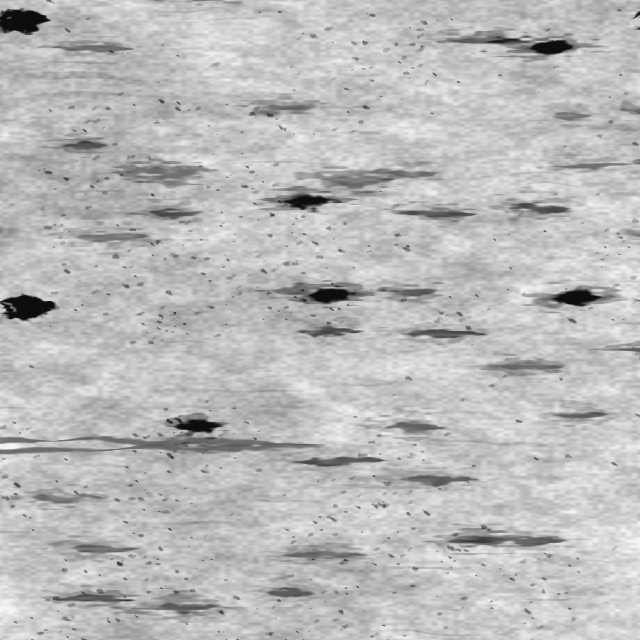
Write a Shadertoy shader that draws this texture.

```glsl
#define BARK_TONE 0.768
#define CONTRAST 1.0
#define LENTICEL_GRID vec2(5.0, 10.0)
#define LENTICEL_SHARE 0.64
#define SPECK_GRID vec2(75.0, 90.0)
#define SPECK_SHARE 0.13
#define CRACK_HEIGHT 0.305
#define CRACK_END 0.52
#define KNOT_START vec2(0.036, 0.52)
#define KNOT_SPACING 0.445

float hash(vec2 p) {
    vec3 q = fract(vec3(p.xyx) * 0.1031);
    q += dot(q, q.yzx + 33.33);
    return fract((q.x + q.y) * q.z);
}

vec2 hash2(vec2 p) {
    return vec2(hash(p + 17.3), hash(p + 61.7));
}

float noise(vec2 p) {
    vec2 i = floor(p), f = fract(p);
    f = f * f * (3.0 - 2.0 * f);
    return mix(mix(hash(i), hash(i + vec2(1, 0)), f.x),
               mix(hash(i + vec2(0, 1)), hash(i + vec2(1, 1)), f.x), f.y);
}

// Signed noise of three octaves
float fbm(vec2 p) {
    float sum = 0.0, amp = 0.55;
    for (int i = 0; i < 3; i++) {
        sum += amp * (noise(p) - 0.5);
        p = p * 2.03 + 19.7;
        amp *= 0.55;
    }
    return sum;
}

// Pale surface: clouds, horizontal fibres and fine grain
float barkTone(vec2 p) {
    vec2 w = p + 0.02 * vec2(fbm(p * 7.0), fbm(p * 7.0 + 40.0));
    float tone = 0.17 * fbm(w * vec2(3.0, 5.0) + 5.0);
    tone += 0.20 * fbm(w * vec2(11.0, 24.0) + 11.0);
    tone += 0.19 * fbm(w * vec2(28.0, 95.0) + 23.0);
    tone += 0.13 * (noise(p * vec2(115.0, 240.0)) - 0.5);
    tone += 0.04 * (p.x - 0.5);
    float streak = noise(w * vec2(7.0, 120.0) + 71.0);
    tone -= 0.14 * smoothstep(0.80, 0.97, streak) * noise(p * 9.0);
    float peel = fbm(w * vec2(8.0, 20.0) + 90.0);
    tone += 0.13 * smoothstep(0.16, 0.32, peel) * smoothstep(0.8, 0.1, p.x);
    return BARK_TONE + CONTRAST * tone;
}

// Spindle coverage: 1 inside, ragged and soft towards the rim
float spindle(vec2 q, vec2 size, float ragged) {
    float d = abs(q.y) / size.y - 1.0 + q.x * q.x / (size.x * size.x);
    return smoothstep(0.45, -0.35, d + ragged);
}

// Scattered horizontal lenticels, a few of them open and black
float addLenticels(float tone, vec2 p) {
    vec2 home = floor(p * LENTICEL_GRID);
    float fibre = noise(p * vec2(45.0, 260.0)) - 0.5;
    float rough = noise(p * vec2(110.0, 190.0) + 8.0) - 0.5;
    for (int y = -1; y <= 1; y++)
    for (int x = -1; x <= 1; x++) {
        vec2 cell = home + vec2(x, y);
        if (hash(cell + 3.1) > LENTICEL_SHARE) continue;
        vec2 r = hash2(cell), s = hash2(cell + 140.0);
        vec2 q = p - (cell + 0.15 + 0.7 * r) / LENTICEL_GRID;
        q.y += 0.006 * (noise(vec2(p.x * 22.0, s.x * 90.0)) - 0.5);
        float open = step(0.86, s.y);
        vec2 size = vec2(mix(0.035, 0.066, s.x), mix(0.0038, 0.0068, hash(cell + 9.0)));
        float halo = spindle(q + vec2(0.008, -0.002), size * vec2(1.3, 2.6), 2.2 * fibre);
        float body = spindle(q, size, 1.1 * fibre + 0.5 * rough);
        float core = spindle(q, vec2(0.034, 0.0105), 0.6 * rough + 0.5 * fibre);
        tone -= 0.17 * halo * (0.4 + s.y);
        tone = mix(tone, mix(0.46, 0.27, r.y) + 0.18 * fibre, 0.88 * body);
        tone = mix(tone, 0.05, open * core);
    }
    return tone;
}

// Small dark flecks gathered in loose groups
float addSpecks(float tone, vec2 p) {
    vec2 home = floor(p * SPECK_GRID);
    for (int y = -1; y <= 1; y++)
    for (int x = -1; x <= 1; x++) {
        vec2 cell = home + vec2(x, y);
        float group = smoothstep(0.4, 0.8, noise(cell * 0.11 + 31.0));
        if (hash(cell + 210.0) > SPECK_SHARE * (0.15 + 1.6 * group)) continue;
        vec2 r = hash2(cell + 300.0);
        vec2 q = p - (cell + r) / SPECK_GRID;
        q.y += (r.x - 0.5) * q.x;
        float radius = mix(0.0015, 0.0045, r.y * r.y);
        float d = length(q * vec2(0.65, 1.2)) / radius;
        d += 0.9 * (noise(p * 260.0) - 0.5);
        tone -= mix(0.12, 0.38, r.x) * smoothstep(1.3, 0.4, d);
    }
    return tone;
}

// Long split made of two wandering strands
float addCrack(float tone, vec2 p) {
    float reach = smoothstep(CRACK_END, CRACK_END - 0.05, p.x);
    for (int i = 0; i < 2; i++) {
        float k = float(i);
        float path = CRACK_HEIGHT + (k - 0.5) * 0.018 * (1.0 - p.x / CRACK_END);
        path += 0.008 * (noise(vec2(p.x * 13.0, 50.0 + k * 7.0)) - 0.5);
        float width = mix(0.001, 0.006, noise(vec2(p.x * 11.0, 80.0 + k * 9.0)));
        float d = abs(p.y - path) / width + noise(p * vec2(60.0, 250.0)) - 0.5;
        tone = mix(tone, 0.34, 0.8 * reach * smoothstep(1.5, 0.3, d));
    }
    return tone;
}

// Black knots across the side edge with pale flakes beside them
float addKnots(float tone, vec2 p) {
    float ragged = fbm(p * vec2(45.0, 75.0));
    for (int i = 0; i < 2; i++) {
        vec2 q = p - KNOT_START - vec2(-0.008, KNOT_SPACING) * float(i);
        q.x = fract(q.x + 0.5) - 0.5;
        float d = length(q / vec2(0.044, 0.018)) + 0.9 * ragged;
        float flake = length((q + vec2(0.034, 0.002)) / vec2(0.024, 0.014)) + 2.0 * ragged;
        tone = mix(tone, 0.05, smoothstep(1.12, 0.88, d));
        tone = mix(tone, 0.93, 0.85 * smoothstep(0.85, 0.4, flake));
    }
    return tone;
}

void mainImage(out vec4 fragColor, in vec2 fragCoord) {
    vec2 p = fragCoord / iResolution.xy;
    float tone = barkTone(p);
    tone = addSpecks(tone, p);
    tone = addCrack(tone, p);
    tone = addLenticels(tone, p);
    tone = addKnots(tone, p);
    fragColor = vec4(vec3(clamp(tone, 0.03, 0.96)), 1.0);
}
```
